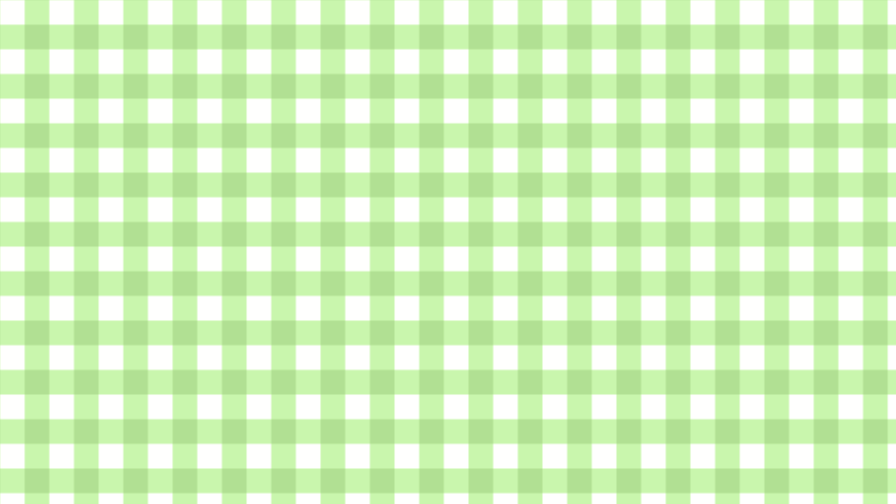
Write a Shadertoy shader that draws this pattern.

```glsl
// Draws a green and white gingham check of two crossing sets of even bands.

// Lengths are fractions of the canvas height.
const float PERIOD = 0.09785;          // one gap plus one band
const float BAND_WIDTH = 0.0489;       // width of a coloured band
const float BAND_CENTRE = 0.0734;      // first band centre from the top left
const float EDGE_SOFTNESS = 0.0040;    // width of the blend at a band edge

const vec3 GAP_COLOUR = vec3(1.0, 1.0, 0.995);
const vec3 BAND_COLOUR = vec3(0.79, 0.965, 0.68);
const vec3 CROSSING_COLOUR = vec3(0.695, 0.88, 0.575);

// Coverage of the repeating bands along each axis, 0 in gaps and 1 in bands.
vec2 bandCoverage(vec2 position, float softness) {
    vec2 cell = fract((position - BAND_CENTRE) / PERIOD + 0.5) - 0.5;
    vec2 edgeDistance = abs(cell) * PERIOD - 0.5 * BAND_WIDTH;
    return clamp(0.5 - edgeDistance / softness, 0.0, 1.0);
}

void mainImage(out vec4 fragColor, in vec2 fragCoord) {
    // Measure from the top left corner, in canvas heights.
    vec2 position = vec2(fragCoord.x, iResolution.y - fragCoord.y) / iResolution.y;
    float softness = max(EDGE_SOFTNESS, 1.0 / iResolution.y);
    vec2 coverage = bandCoverage(position, softness);

    // Blend the upright bands first, then the level bands across them.
    vec3 betweenRows = mix(GAP_COLOUR, BAND_COLOUR, coverage.x);
    vec3 alongRows = mix(BAND_COLOUR, CROSSING_COLOUR, coverage.x);
    fragColor = vec4(mix(betweenRows, alongRows, coverage.y), 1.0);
}
```
